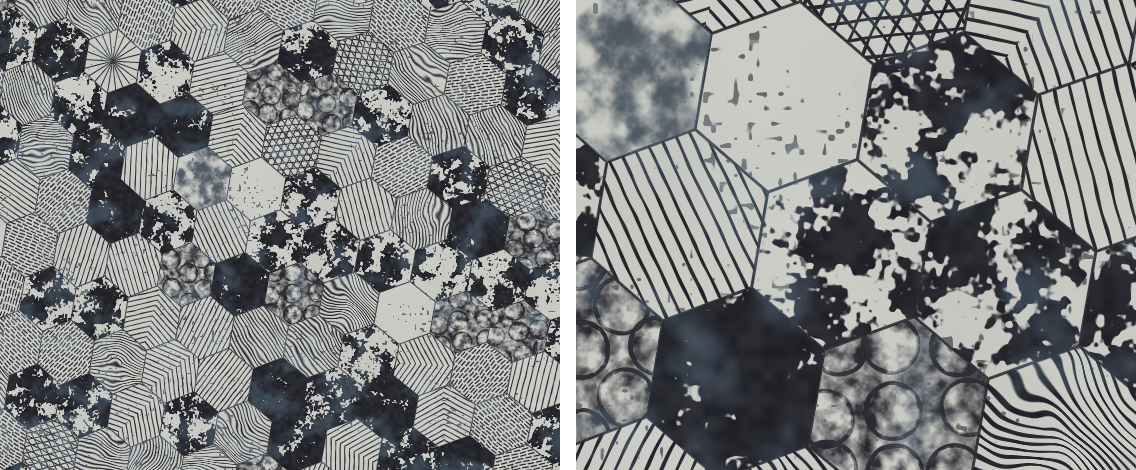
Left: the whole. Right: its middle third, enlarged.
Give the GLSL for this pattern, as a Shadertoy shader.

```glsl
// Tilted patchwork of etched hexagons: ruled, grained, dashed, ringed and blotted.

const vec3 PAPER = vec3(0.80, 0.80, 0.78);
const vec3 INK   = vec3(0.115, 0.115, 0.145);
const vec3 SLATE = vec3(0.21, 0.26, 0.31);
const vec2 STAR_CELL = vec2(-2.0, -3.0);
const vec2 CLOUD_CELL = vec2(-1.0, -1.0);

float hash(vec2 p) {
    vec3 v = fract(p.xyx * 0.1031);
    v += dot(v, v.yzx + 33.33);
    return fract((v.x + v.y) * v.z);
}

float noise(vec2 p) {
    vec2 i = floor(p), f = fract(p);
    f = f * f * (3.0 - 2.0 * f);
    return mix(mix(hash(i), hash(i + vec2(1, 0)), f.x),
               mix(hash(i + vec2(0, 1)), hash(i + 1.0), f.x), f.y);
}

float fbm(vec2 p) {
    float sum = 0.0, amp = 0.53;
    for (int i = 0; i < 4; i++) {
        sum += amp * noise(p);
        p = mat2(1.6, 1.2, -1.2, 1.6) * p + 7.1;
        amp *= 0.5;
    }
    return sum;
}

vec2 turn(vec2 p, float a) {
    return mat2(cos(a), -sin(a), sin(a), cos(a)) * p;
}

// Nearest cell of a hexagonal lattice in axial coordinates
vec2 hexRound(vec2 axial) {
    vec3 c = vec3(axial, -axial.x - axial.y);
    vec3 r = round(c), d = abs(r - c);
    if (d.x > d.y && d.x > d.z) r.x = -r.y - r.z;
    else if (d.y > d.z) r.y = -r.x - r.z;
    return r.xy;
}

float stroke(float dist, float halfWidth, float px) {
    return clamp((halfWidth - dist) / px + 0.5, 0.0, 1.0);
}

// Evenly ruled lines, slightly unsteady
float ruled(vec2 p, float angle, float count, vec2 shift, float px) {
    float x = turn(p, angle).x + 0.012 * noise(p * 6.0 + shift);
    float width = 0.007 + 0.005 * noise(p * 11.0 + shift);
    return stroke(abs(fract(x * count) - 0.5) / count, width, px);
}

// Flowing wood grain
float grain(vec2 p, float angle, vec2 shift, float px) {
    vec2 q = turn(p, angle);
    q.x += 0.3 * (noise(q * 1.8 + shift) - 0.5) + 0.05 * noise(q * vec2(9, 5) + shift);
    float width = 0.005 + 0.009 * noise(q * vec2(17, 4) + shift);
    return stroke(abs(fract(q.x * 17.0) - 0.5) / 17.0, width, px);
}

// Rows of short staggered dashes
float dashes(vec2 p, float angle, vec2 shift, float px) {
    vec2 q = turn(p, angle);
    q.x += 0.035 * noise(q * 5.0 + shift);
    float row = floor(q.x * 18.0);
    float along = fract(q.y * 7.0 + hash(vec2(row, 3.0) + shift));
    vec2 d = abs(vec2(fract(q.x * 18.0), along) - 0.5) / vec2(18.0, 7.0);
    return stroke(length(vec2(d.x, max(d.y - 0.045, 0.0))), 0.011, px);
}

// Ragged aquatint stain; a lower threshold gives more ink
float blotch(vec2 p, float threshold, vec2 shift) {
    vec2 q = p + shift;
    vec2 warp = vec2(fbm(q * 4.0), fbm(q * 4.0 + 31.0));
    float body = 0.78 * fbm((q + 0.3 * warp) * 5.0) + 0.22 * noise(q * 30.0);
    return smoothstep(-0.035, 0.035, body - threshold);
}

// Worn rings over a mottled wash
float rings(vec2 p, float angle, vec2 shift, float px) {
    vec2 q = turn(p, angle) / 0.39 + 0.5;
    float mottled = fbm(p * 13.0 + shift);
    float ink = 0.4 + 1.8 * (mottled - 0.42);
    for (int k = 0; k < 9; k++) {
        vec2 cell = floor(q) + vec2(k % 3, k / 3) - 1.0;
        vec2 jitter = vec2(hash(cell + shift), hash(cell + shift + 9.0)) - 0.5;
        vec2 d = (q - cell - 0.5 - 0.25 * jitter) * 0.39;
        float r = length(d) + 0.02 * (mottled - 0.5);
        float shade = 0.5 + 0.5 * dot(normalize(d + 1e-4), normalize(jitter + 1e-4));
        ink -= 0.22 * stroke(r, 0.165, px);
        ink += (0.35 + 0.4 * shade) * stroke(abs(r - 0.165), 0.012, px);
        ink += 0.4 * shade * smoothstep(0.05, 0.0, abs(r - 0.14));
    }
    return clamp(ink, 0.0, 0.95);
}

// Spokes meeting at the centre
float starburst(vec2 p, float px) {
    float sector = 6.28319 / 22.0;
    float a = (fract(atan(p.y, p.x) / sector) - 0.5) * sector;
    return stroke(length(p) * abs(sin(a)), 0.009, px);
}

// Chooses the etching of one cell and returns its ink coverage
float etching(vec2 p, vec2 id, float px) {
    float kind = hash(id + 57.0), vary = hash(id + 113.0);
    float angle = 3.14159 * hash(id + 211.0);
    vec2 shift = id * 7.3 + 90.0;
    if (id == STAR_CELL) return starburst(p, px);
    if (id == CLOUD_CELL) return 0.85 * smoothstep(0.3, 0.75, fbm(p * 7.0 + shift));
    if (kind < 0.26) return blotch(p, mix(0.40, 0.54, vary), shift);
    if (kind < 0.35) return blotch(p, mix(0.25, 0.35, vary), shift);
    if (kind < 0.45) return rings(p, angle, shift, px);
    if (kind < 0.58) return dashes(p, angle, shift, px);
    if (kind < 0.78) return grain(p, angle, shift, px);
    if (kind < 0.87) return ruled(p, angle, 10.0 + 3.0 * vary, shift, px);
    if (kind < 0.92) {
        float side = turn(p, angle).y > 0.0 ? 0.5 : -0.55;
        return ruled(p, angle + side, 12.0, shift, px);
    }
    if (kind < 0.97) {
        float ink = 0.0;
        for (int k = 0; k < 3; k++)
            ink = max(ink, ruled(p, angle + float(k) * mix(0.6, 1.05, vary), 9.0, shift, px));
        return ink;
    }
    return 0.0;
}

void mainImage(out vec4 fragColor, in vec2 fragCoord) {
    vec2 uv = fragCoord / iResolution.y;

    // Tilted lattice with a slight lens bend
    vec2 d = uv - vec2(0.585, 0.488);
    d -= vec2(0.057 * d.x * d.x, -0.05 * d.x * d.y - 0.002);
    vec2 axial = inverse(mat2(0.1155, -0.0210, 0.0404, -0.1118)) * d;
    vec2 id = hexRound(axial);
    vec2 p = mat2(1.0, 0.0, 0.5, -0.866) * (axial - id);
    float px = 1.0 / (0.118 * iResolution.y);

    // Etched fill and cell outline
    float ink = etching(p, id, px);
    float reach = max(abs(p.x), max(abs(dot(p, vec2(0.5, 0.866))), abs(dot(p, vec2(0.5, -0.866)))));
    ink = max(ink, 0.9 * stroke(0.5 - reach, 0.009, px));

    // Plate wear: stray flecks and uneven inking
    ink = max(ink, 0.6 * smoothstep(0.83, 0.92, noise(uv * 190.0) * (0.75 + 0.4 * noise(uv * 21.0))));
    ink *= 0.9 + 0.1 * noise(uv * 120.0);

    float blue = id == CLOUD_CELL ? 1.0 : smoothstep(0.45, 0.75, fbm(uv * 22.0));
    vec3 pigment = mix(INK, SLATE, blue);
    vec3 paper = PAPER * (0.96 + 0.06 * fbm(uv * 9.0));
    fragColor = vec4(mix(paper, pigment, ink), 1.0);
}
```
